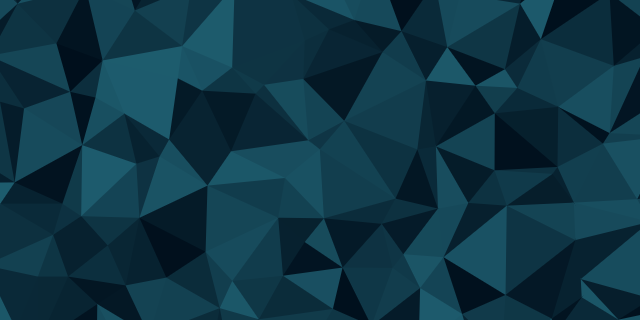
A Shadertoy shader for this background:

```glsl
#define ROWS 6.6                        // grid cells per canvas height
#define JITTER 0.86                     // vertex scatter inside a cell, below 1
#define TILT 0.42                       // grid rotation in radians
#define SEED vec2(37.0, 61.0)
#define TONE_SEED vec2(211.0, 148.0)
#define DARK vec3(0.000, 0.058, 0.108)
#define LIGHT vec3(0.115, 0.360, 0.430)

vec2 hash2(vec2 p) {
    vec3 h = fract(p.xyx * vec3(0.1031, 0.1030, 0.0973));
    h += dot(h, h.yzx + 33.33);
    return fract((h.xx + h.yz) * h.zy);
}

float cross2(vec2 a, vec2 b) {
    return a.x * b.y - a.y * b.x;
}

vec2 vertexAt(vec2 node) {
    return node + JITTER * (hash2(node + SEED) - 0.5);
}

// Signed distance to the line a-b, positive on its left
float edgeDistance(vec2 p, vec2 a, vec2 b) {
    return cross2(normalize(b - a), p - a);
}

// Adds one counter-clockwise facet, weighted by its pixel coverage
void addFacet(inout vec4 sum, vec2 p, vec2 a, vec2 b, vec2 c, float tone, float pixel) {
    float inside = min(edgeDistance(p, a, b),
                   min(edgeDistance(p, b, c), edgeDistance(p, c, a)));
    float coverage = clamp(0.5 + inside / pixel, 0.0, 1.0);
    sum += coverage * vec4(mix(DARK, LIGHT, tone), 1.0);
}

// True when the diagonal a-c meets the Delaunay rule: angles at b and d total under pi
bool splitsAlongAC(vec2 a, vec2 b, vec2 c, vec2 d) {
    float sinB = cross2(c - b, a - b), cosB = dot(c - b, a - b);
    float sinD = cross2(a - d, c - d), cosD = dot(a - d, c - d);
    return sinB * cosD + cosB * sinD > 0.0;
}

void mainImage(out vec4 fragColor, in vec2 fragCoord) {
    float pixel = ROWS / iResolution.y;
    float co = cos(TILT), si = sin(TILT);
    vec2 p = mat2(co, si, -si, co) * fragCoord * pixel;
    vec2 home = floor(p);
    vec4 sum = vec4(0.0);

    // Each jittered cell is a quad cut into two flat facets
    for (int y = -1; y <= 1; y++) {
        for (int x = -1; x <= 1; x++) {
            vec2 cell = home + vec2(x, y);
            vec2 a = vertexAt(cell);
            vec2 b = vertexAt(cell + vec2(1.0, 0.0));
            vec2 c = vertexAt(cell + vec2(1.0, 1.0));
            vec2 d = vertexAt(cell + vec2(0.0, 1.0));
            vec2 tones = hash2(cell + TONE_SEED);

            if (splitsAlongAC(a, b, c, d)) {
                addFacet(sum, p, a, b, c, tones.x, pixel);
                addFacet(sum, p, a, c, d, tones.y, pixel);
            } else {
                addFacet(sum, p, a, b, d, tones.x, pixel);
                addFacet(sum, p, b, c, d, tones.y, pixel);
            }
        }
    }
    fragColor = vec4(sum.rgb / max(sum.a, 0.001), 1.0);
}
```
